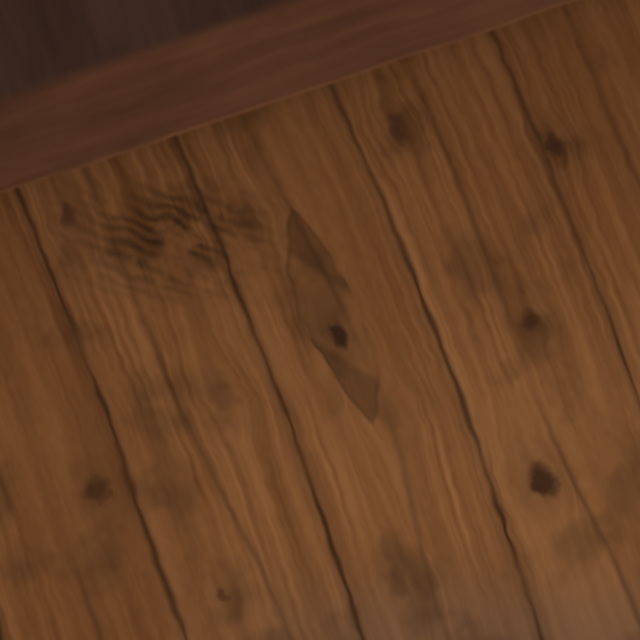
Reproduce this texture procedurally as a Shadertoy shader.

```glsl
#define PLANK_WIDTH 0.281
#define PLANK_OFFSET -0.097
#define PLANK_LEAN 0.385
#define BEAM_SLOPE 0.335
#define BEAM_BASE 0.697
#define BEAM_DEPTH 0.147
#define KNOT_COUNT 14
#define GRAIN_CONTRAST 0.34
#define WOOD_DARK vec3(0.318, 0.184, 0.092)
#define WOOD_LIGHT vec3(0.510, 0.337, 0.200)
#define BEAM_COLOR vec3(0.298, 0.182, 0.122)
#define SHADOW_COLOR vec3(0.218, 0.146, 0.114)

float hash(vec2 p) {
    vec3 q = fract(vec3(p.xyx) * 0.1031);
    q += dot(q, q.yzx + 33.33);
    return fract((q.x + q.y) * q.z);
}

float noise(vec2 p) {
    vec2 i = floor(p), f = fract(p);
    f = f * f * (3.0 - 2.0 * f);
    return mix(mix(hash(i), hash(i + vec2(1, 0)), f.x),
               mix(hash(i + vec2(0, 1)), hash(i + vec2(1, 1)), f.x), f.y);
}

float fbm(vec2 p) {
    float sum = 0.0, amp = 0.5;
    for (int i = 0; i < 4; i++) {
        sum += amp * noise(p);
        p = p * 2.03 + 17.1;
        amp *= 0.5;
    }
    return sum / 0.9375;
}

float line(float d, float width) {
    return exp(-d * d / (width * width));
}

// x runs across the planks, y along them
vec2 plankSpace(vec2 p) {
    float bow = 0.014 * sin(3.14159 * p.y) + 0.008 * (noise(p * 6.0) - 0.5);
    bow += 0.004 * (noise(p * 42.0) - 0.5);
    return vec2(p.x + PLANK_LEAN * (p.y - 1.0) - bow, p.y);
}

// x: knot core, y: surrounding stain, z: sideways bend of the grain
vec3 knots(vec2 p) {
    vec3 result = vec3(0.0);
    vec2 wobble = 0.026 * (vec2(fbm(p * 45.0), fbm(p * 45.0 + 50.0)) - 0.5);
    for (int i = 0; i < KNOT_COUNT; i++) {
        float n = float(i);
        vec2 jitter = 0.07 * vec2(hash(vec2(n, 2.0)), hash(vec2(n, 6.0))) * min(n, 1.0);
        vec2 q = p - fract(vec2(0.531, 0.473) + n * vec2(0.7549, 0.5698) + jitter);
        q.x += 0.2 * q.y;
        float size = hash(vec2(n, 4.0));
        float radius = 0.010 + 0.017 * size * size;
        float d = length((q + wobble) * vec2(1.0, 0.8)) / radius;
        float strength = n < 0.5 ? 0.95 : 0.15 + 0.75 * hash(vec2(n, 9.0));
        result.x = max(result.x, strength * (1.0 - smoothstep(0.4, 1.3, d)));
        result.y += strength * exp(-0.2 * d * d);
        result.z -= 0.6 * q.x * exp(-0.15 * d * d);
    }
    return result;
}

// Pointed growth figure: x outline, y darkened tips, z interior
vec3 growthFigure(vec2 w) {
    vec2 q = w - vec2(0.315, 0.505);
    float t = q.y / 0.17;
    float d = abs(q.x) - 0.046 * (1.0 - t * t) + 0.010 * (noise(w * vec2(40.0, 45.0)) - 0.5);
    float inside = (1.0 - smoothstep(-0.005, 0.004, d)) * step(abs(t), 1.05);
    float fade = (1.0 - smoothstep(0.8, 1.05, abs(t))) * (q.x < 0.0 ? 1.0 : 0.35);
    float tip = smoothstep(0.35, 0.5, abs(t) + 5.0 * q.x * sign(-t) * -1.0);
    return vec3(line(d, 0.004) * fade * noise(w * 25.0 + 5.0), inside * tip, inside);
}

// Uneven gap at the plank edges and a fainter groove halfway
float seams(vec2 w) {
    float cell = (w.x - PLANK_OFFSET) / PLANK_WIDTH;
    float seamId = floor(cell + 0.5) * 7.0;
    float edge = (fract(cell + 0.5) - 0.5) * PLANK_WIDTH;
    float width = 0.0025 + 0.004 * noise(vec2(seamId, w.y * 24.0));
    float depth = 0.18 + 0.36 * noise(vec2(seamId + 3.0, w.y * 11.0));
    float gap = depth * line(edge, width) + 0.17 * line(edge + 0.004, 0.011);
    float drift = 0.05 * (noise(vec2(floor(cell) * 9.0, w.y * 2.5)) - 0.5);
    float middle = (fract(cell) - 0.5) * PLANK_WIDTH + drift;
    float groove = 0.30 * noise(vec2(floor(cell) * 5.0 + 2.0, w.y * 5.0));
    return gap + groove * line(middle, 0.006);
}

vec3 planks(vec2 p) {
    vec2 w = plankSpace(p);
    vec3 knot = knots(p), figure = growthFigure(w);
    vec2 g = vec2(w.x + knot.z, w.y);
    g.x += 0.004 * (noise(vec2(g.x * 25.0, g.y * 48.0)) - 0.5);

    // Broad streaks, uneven growth lines and short chatter across them
    float streak = fbm(g * vec2(38.0, 2.0)) - 0.5;
    float lineMask = smoothstep(0.25, 0.7, noise(g * vec2(9.0, 1.5) + 3.0));
    float lines = noise(g * vec2(120.0, 4.0)) + 0.5 * noise(g * vec2(210.0, 12.0) + 8.0) - 0.75;
    float chatter = noise(g * vec2(150.0, 70.0)) - 0.5;
    float grain = 1.3 * streak + (0.25 + 0.85 * lineMask) * lines + 0.30 * chatter;
    grain *= 1.0 - 0.6 * figure.z;

    // Light pools at the lower right
    vec2 fromGlow = (p - vec2(0.82, 0.27)) * vec2(1.7, 2.2);
    float light = mix(0.46, 0.22, smoothstep(0.2, 0.95, p.y));
    light += 0.46 * exp(-dot(fromGlow, fromGlow));
    light += 0.14 * (hash(vec2(floor((w.x - PLANK_OFFSET) / PLANK_WIDTH * 2.0), 3.0)) - 0.5);
    light += 0.32 * (fbm(w * vec2(9.0, 3.0) + 20.0) - 0.5) + GRAIN_CONTRAST * grain;
    vec3 color = mix(WOOD_DARK, WOOD_LIGHT, clamp(light, -0.25, 1.15));

    // Grey haze along the bottom
    color = mix(color, vec3(0.42, 0.31, 0.24), 0.5 * smoothstep(0.17, 0.0, p.y) * smoothstep(0.2, 0.7, p.x));

    // Smudges, one rippled stain, growth figure, knots and seams
    float smudge = smoothstep(0.58, 0.78, fbm(p * 8.0 + 41.0));
    vec2 fromStain = (p - vec2(0.27, 0.63)) * vec2(8.0, 12.0);
    float stain = exp(-dot(fromStain, fromStain)) * smoothstep(0.25, 0.65, fbm(p * 22.0));
    float ripple = 0.5 + 0.5 * sin(p.y * 300.0 + p.x * 110.0 + 5.0 * noise(p * 30.0));
    color *= 1.0 - 0.16 * smudge - stain * (0.22 + 0.25 * ripple);
    color *= 1.0 - 0.38 * figure.x - 0.20 * figure.y;
    color *= 1.0 - 0.18 * min(knot.y, 1.0);
    color = mix(color, vec3(0.17, 0.10, 0.07), 0.8 * knot.x);
    return mix(color, vec3(0.13, 0.08, 0.05), min(seams(w), 0.7));
}

vec3 beam(vec2 p, float height) {
    float grain = fbm(vec2(p.x * 5.0, height * 55.0)) - 0.5;
    float blotch = fbm(p * 9.0) - 0.5;
    vec3 color = BEAM_COLOR * (0.95 + 0.14 * p.x + 0.26 * grain + 0.20 * blotch);
    float streak = fbm(vec2((p.x + 0.3 * p.y) * 30.0, p.y * 5.0)) - 0.5;
    vec3 shadow = SHADOW_COLOR * (1.0 + 0.40 * streak);
    return mix(color, shadow, smoothstep(-0.014, 0.016, height - BEAM_DEPTH));
}

void mainImage(out vec4 fragColor, in vec2 fragCoord) {
    vec2 p = fragCoord / iResolution.xy;
    float height = p.y - BEAM_SLOPE * p.x - BEAM_BASE + 0.006 * (noise(p * 14.0) - 0.5);
    vec3 color = planks(p) * (1.0 - 0.14 * exp(min(height, 0.0) * 28.0));
    color = mix(color, beam(p, height), smoothstep(-0.003, 0.003, height));
    // Worn lip where the beam meets the planks
    float lip = line(height - 0.001, 0.0035) * (0.2 + 0.5 * noise(p * 30.0));
    color = mix(color, vec3(0.40, 0.25, 0.16), lip);
    fragColor = vec4(color, 1.0);
}
```
